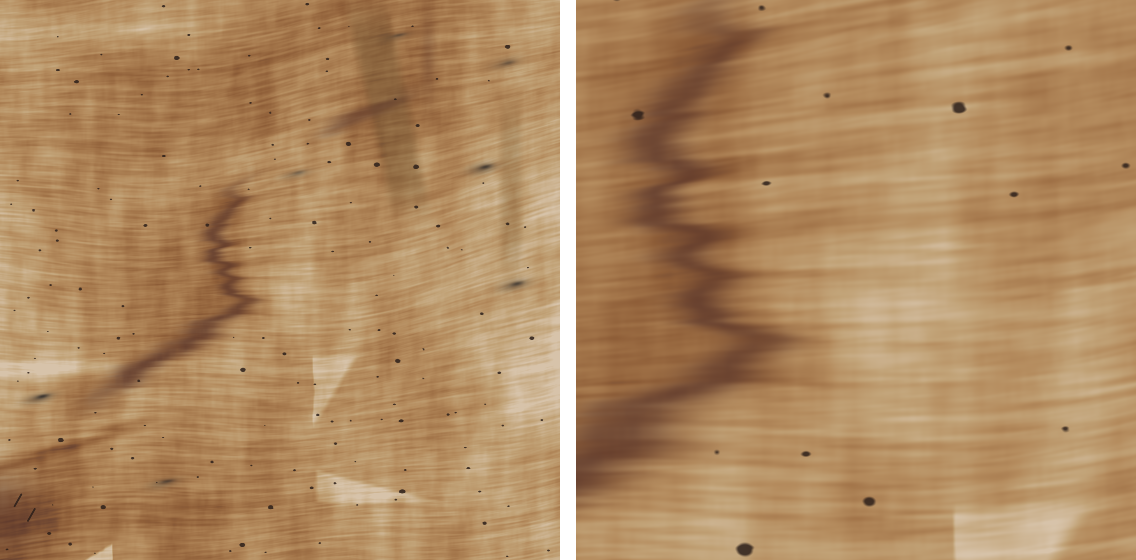
Left: the whole. Right: its middle third, enlarged.
Give the GLSL for this texture, as a three.js fragment shader.

```glsl
// Weathered plywood: fine bent grain, mottled varnish, dark stains, pale worn patches, knots and specks.
#define BASE_TONE 0.56
#define GRAIN_FREQ 250.0
#define GRAIN_DEPTH 0.42
#define BLOTCH_DEPTH 0.65
#define DRAG_DEPTH 0.34
#define STAIN_DEPTH 0.72
#define KNOT_CELLS 5.0
#define KNOT_SHARE 0.42
#define SPECK_CELLS 26.0
#define SPECK_SHARE 0.22

varying vec2 vUv;

float hash(vec2 p) {
  vec3 q = fract(vec3(p.xyx) * 0.1031);
  q += dot(q, q.yzx + 33.33);
  return fract((q.x + q.y) * q.z);
}

float noise(vec2 p) {
  vec2 i = floor(p), f = fract(p);
  f = f * f * (3.0 - 2.0 * f);
  return mix(mix(hash(i), hash(i + vec2(1, 0)), f.x),
             mix(hash(i + vec2(0, 1)), hash(i + vec2(1, 1)), f.x), f.y);
}

float layers(vec2 p) {
  float sum = 0.0, weight = 0.5;
  for (int i = 0; i < 4; i++) {
    sum += weight * noise(p);
    p = p * 2.03 + 17.3;
    weight *= 0.5;
  }
  return sum / 0.9375;
}

float bell(float x) { return exp(-x * x); }
float blob(vec2 p, vec2 centre, vec2 radius) {
  vec2 q = (p - centre) / radius;
  return exp(-dot(q, q));
}
float window(float x, float a, float b, float soft) {
  return smoothstep(a - soft, a + soft, x) * (1.0 - smoothstep(b - soft, b + soft, x));
}

// Triangle with its right angle at the corner, tapering along x
float wedge(vec2 p, vec2 corner, vec2 size) {
  vec2 q = (p - corner) / size;
  return smoothstep(0.0, 0.04, q.x) * smoothstep(0.0, 0.1, q.y) * smoothstep(0.0, 0.15, 1.0 - q.x - q.y);
}

// Distance to a short stroke
float stroke(vec2 p, vec2 a, vec2 span) {
  vec2 q = p - a;
  return length(q - span * clamp(dot(q, span) / dot(span, span), 0.0, 1.0));
}

// Wood colour from dark (0) to bleached (1)
vec3 woodColour(float tone) {
  float s = clamp(tone, -0.1, 1.08) * 5.0;
  vec3 c = mix(vec3(0.45, 0.29, 0.20), vec3(0.56, 0.37, 0.22), min(s, 1.0));
  c = mix(c, vec3(0.64, 0.46, 0.29), clamp(s - 1.0, 0.0, 1.0));
  c = mix(c, vec3(0.71, 0.55, 0.37), clamp(s - 2.0, 0.0, 1.0));
  c = mix(c, vec3(0.76, 0.64, 0.47), clamp(s - 3.0, 0.0, 1.0));
  return mix(c, vec3(0.82, 0.73, 0.61), max(s - 4.0, 0.0));
}

void main() {
  vec2 p = vUv;
  // Grain coordinates, bent by layered sines
  vec2 g = p;
  g.y -= 0.018 * sin(4.0 * p.x + 5.0 * p.y) + 0.006 * sin(13.0 * p.x - 8.0 * p.y) + 0.11 * p.x * p.x;
  float fine = noise(vec2(g.x * 16.0 + g.y * 90.0, g.y * GRAIN_FREQ));
  float hair = noise(vec2(g.x * 45.0 - g.y * 170.0, g.y * GRAIN_FREQ * 1.6));
  float streak = noise(vec2(g.x * 5.0 + g.y * 21.0, g.y * 75.0));
  float mottle = layers(p * vec2(9.0, 6.0));
  float drag = layers(p * vec2(38.0, 11.0) + 40.0);

  // Broad light and dark areas
  float tone = BASE_TONE + 0.45 * blob(p, vec2(1.02, 0.45), vec2(0.15, 0.33))
    + 0.20 * blob(p, vec2(0.0, 0.57), vec2(0.2, 0.22)) + 0.12 * blob(p, vec2(0.6, 0.48), vec2(0.22, 0.12))
    - 0.38 * blob(p, vec2(0.05, 0.07), vec2(0.2, 0.1)) - 0.27 * blob(p, vec2(0.36, 0.1), vec2(0.14, 0.08))
    - 0.13 * blob(p, vec2(0.3, 0.55), vec2(0.15, 0.25)) - 0.2 * blob(p, vec2(0.65, 0.92), vec2(0.25, 0.15));
  tone += GRAIN_DEPTH * (0.55 * fine + 0.25 * hair + 0.35 * streak - 0.575);
  tone += BLOTCH_DEPTH * (mottle - 0.5) + DRAG_DEPTH * (drag - 0.5);

  // Pale worn bands and wedges
  vec2 ragged = p + 0.012 * (vec2(drag, mottle) - 0.5);
  tone += 0.25 * blob(p, vec2(0.05, 0.945), vec2(0.3, 0.03));
  tone += 0.28 * window(ragged.y, 0.33, 0.36, 0.008) * (1.0 - smoothstep(0.19, 0.24, ragged.x));
  tone += 0.3 * (wedge(ragged, vec2(0.56, 0.10), vec2(0.26, 0.068)) + wedge(ragged, vec2(0.56, 0.37), vec2(0.09, -0.14)));
  tone += 0.5 * wedge(ragged, vec2(0.2, -0.01), vec2(-0.07, 0.045));

  // Winding stain, feathered along the grain
  float feather = 0.035 * (streak - 0.5) + 0.012 * (fine - 0.5);
  float course = min(0.39 + 3.8 * (p.y - 0.565) * (p.y - 0.565), 0.435 - 1.5 * (0.46 - p.y));
  float away = (p.x - course + feather) * mix(0.55, 1.0, smoothstep(0.4, 0.5, p.y));
  float reach = window(p.y, 0.29, 0.66, 0.05);
  float stain = reach * bell(away / (0.009 + 0.014 * mottle)) * (0.5 + 0.8 * drag);
  tone -= 0.22 * reach * bell((away + 0.015) / 0.05);
  // Shorter stains and the dark corner
  float rise = p.y - 0.75 - 0.42 * (p.x - 0.54) + 0.5 * feather;
  stain += 0.65 * bell(rise / 0.014) * window(p.x, 0.58, 0.73, 0.04);
  stain += 0.3 * blob(p, vec2(0.765, 0.9), vec2(0.012, 0.07)) + 0.75 * blob(p, vec2(0.0, 0.08), vec2(0.07));
  tone -= 0.35 * bell((p.y - 0.165 - 0.32 * p.x + 0.4 * feather) / 0.012) * (1.0 - smoothstep(0.2, 0.32, p.x));

  // Grey smears
  float smear = window(p.x - 0.66 - 0.22 * (0.98 - p.y) + 0.02 * mottle, -0.03, 0.04, 0.012) * window(p.y, 0.64, 0.97, 0.05);
  smear += 0.6 * window(p.x, 0.895, 0.93, 0.01) * window(p.y, 0.53, 0.8, 0.06);
  vec3 colour = woodColour(tone - 0.1 * smear);
  colour = mix(colour, vec3(0.46, 0.37, 0.23), 0.35 * smear);
  colour = mix(colour, vec3(0.32, 0.18, 0.15), STAIN_DEPTH * clamp(stain, 0.0, 1.0));

  // Knots: one tilted eye with a smoky halo in some cells
  vec2 id = floor(p * KNOT_CELLS);
  vec2 spot = (id + 0.3 + 0.4 * vec2(hash(id + 3.1), hash(id + 8.7))) / KNOT_CELLS;
  vec2 k = p - spot;
  k.y -= 0.2 * k.x + 0.006 * (streak - 0.5);
  float knot = 0.5 * bell(length(k / vec2(0.026, 0.008))) + 0.6 * bell(length((k - vec2(0.006, 0.002)) / vec2(0.011, 0.0035)));
  knot *= step(hash(id + 21.0), KNOT_SHARE) * (0.4 + 0.6 * hash(id + 5.0));
  colour = mix(colour, vec3(0.20, 0.18, 0.17), min(knot, 0.9));

  // Specks: tiny pits, mostly small
  id = floor(p * SPECK_CELLS);
  spot = (id + 0.15 + 0.7 * vec2(hash(id + 61.0), hash(id + 92.0))) / SPECK_CELLS;
  float size = mix(0.0011, 0.0042, pow(hash(id + 47.0), 3.0));
  float pit = length((p - spot) * vec2(0.8, 1.1)) + 0.0015 * (hair - 0.5);
  pit = (1.0 - smoothstep(size - 0.0008, size + 0.0012, pit)) * step(hash(id + 75.0), SPECK_SHARE);
  // Two bent pins in the corner
  for (int i = 0; i < 2; i++) {
    float d = stroke(p, vec2(0.026, 0.096) + float(i) * vec2(0.024, -0.026), vec2(0.012, 0.021));
    pit = max(pit, 1.0 - smoothstep(0.0008, 0.0025, d));
  }
  gl_FragColor = vec4(mix(colour, vec3(0.17, 0.12, 0.10), 0.85 * pit), 1.0);
}
```
